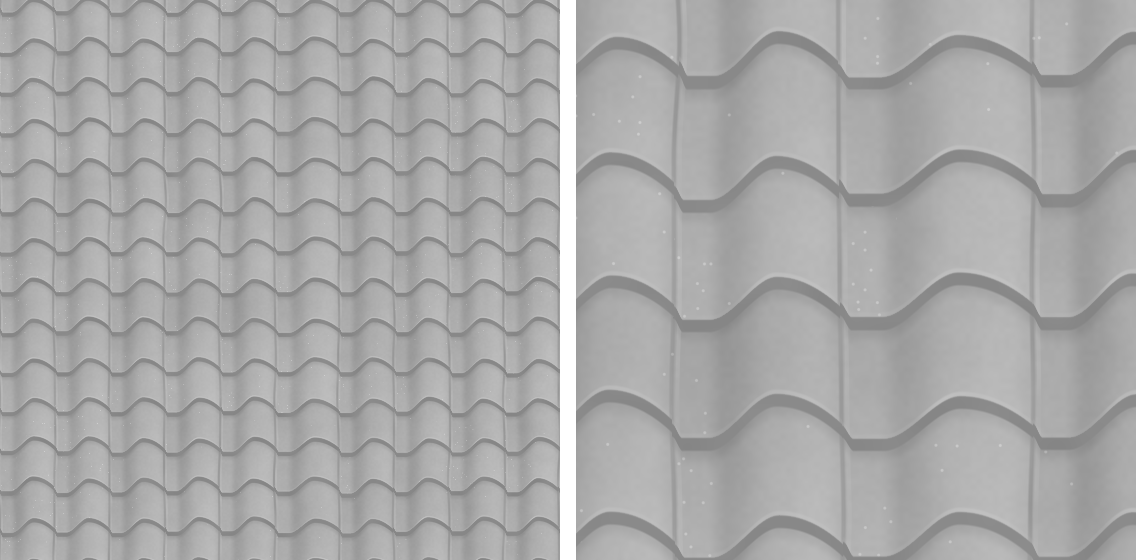
Left: the whole. Right: its middle third, enlarged.
Give the GLSL for this texture, as a WebGL 2 fragment shader.

```glsl
#version 300 es
precision highp float;
// Grey roof of interlocking S-shaped clay tiles, ten rolls across and fourteen courses down.

uniform vec2 u_resolution;
out vec4 outColor;

// Layout, in canvas units
const float COLUMNS = 10.0;
const float ROWS = 14.0;
const float WIDE_START = 0.491;    // left edge of the one wider column
const float WIDE_WIDTH = 0.113;
const float FIRST_LIP = 0.022;     // first pan lip below the top edge
const float ROLL_HEIGHT = 0.026;
const float EDGE_WANDER = 0.005;

// Profile, as fractions of a column
const float PAN_END = 0.22;
const float CREST = 0.62;
const float ROLL_DROP = 0.68;      // part of the height lost before the right edge

// Lip, as fractions of a course
const float LIP_BAND = 0.105;
const float LIP_WANDER = 0.07;

// Tones
const float PAN_TONE = 0.675;
const float SLOPE_TONE = 0.615;
const float CREST_TONE = 0.685;
const float RIGHT_TONE = 0.712;
const float LIP_TONE = 0.535;
const float GAP_TONE = 0.57;
const float GLINT_TONE = 0.77;

float hash(vec2 p) {
    vec3 q = fract(p.xyx * 0.1031);
    q += dot(q, q.yzx + 33.33);
    return fract((q.x + q.y) * q.z);
}

float noise(vec2 p) {
    vec2 i = floor(p), f = fract(p);
    f = f * f * (3.0 - 2.0 * f);
    return mix(mix(hash(i), hash(i + vec2(1, 0)), f.x),
               mix(hash(i + vec2(0, 1)), hash(i + vec2(1, 1)), f.x), f.y);
}

// Column number in x, position across that column in y, column width in z
vec3 findColumn(float x) {
    x = fract(x - WIDE_START);
    if (x < WIDE_WIDTH) return vec3(0.0, x / WIDE_WIDTH, WIDE_WIDTH);
    float pitch = (1.0 - WIDE_WIDTH) / (COLUMNS - 1.0);
    float n = (x - WIDE_WIDTH) / pitch;
    return vec3(1.0 + floor(n), fract(n), pitch);
}

// Height of the tile section: flat pan, S-shaped rise, rounded fall
float profile(float u) {
    float fall = max(u - CREST, 0.0) / (1.0 - CREST);
    float roll = smoothstep(PAN_END, CREST, u) - ROLL_DROP * fall * fall;
    return roll + (1.0 - ROLL_DROP) * (1.0 - smoothstep(0.0, 0.06, u));
}

// Light across the section, coming from the right
float sectionTone(float u) {
    float tone = mix(PAN_TONE, SLOPE_TONE, smoothstep(PAN_END - 0.04, PAN_END + 0.1, u));
    tone = mix(tone, CREST_TONE, smoothstep(PAN_END + 0.1, CREST, u));
    tone = mix(tone, RIGHT_TONE, smoothstep(CREST - 0.05, 0.85, u));
    return tone - 0.025 * smoothstep(0.88, 1.0, u);
}

// Small pale chips scattered on a jittered grid
float chips(vec2 p, float density) {
    vec2 cell = floor(p);
    vec2 centre = 0.3 + 0.4 * vec2(hash(cell + 11.0), hash(cell + 47.0));
    float dot_ = 1.0 - smoothstep(0.1, 0.35, length(fract(p) - centre));
    return dot_ * step(1.0 - density, hash(cell));
}

void main() {
    vec2 p = gl_FragCoord.xy / u_resolution;
    p.y = 1.0 - p.y;
    float pixel = 1.0 / min(u_resolution.x, u_resolution.y);

    // Locate the tile
    float x = p.x + EDGE_WANDER * (noise(p * vec2(COLUMNS, ROWS)) - 0.5);
    vec3 column = findColumn(x);
    float u = column.y;
    float lift = profile(u);
    float s = (p.y - FIRST_LIP + lift * ROLL_HEIGHT) * ROWS;
    s += LIP_WANDER * (noise(vec2(column.x * 17.0, p.y * ROWS)) - 0.5);
    float v = fract(s);
    vec2 tile = vec2(column.x, floor(s) + 1.0);
    float variation = hash(tile + 5.0);

    // Body: section light, course gradient, uneven tone per tile
    float tone = sectionTone(u);
    tone += 0.025 * (v - 0.5) + 0.022 * (variation - 0.5);
    tone += 0.025 * (noise(p * 9.0) - 0.5) + 0.016 * (noise(p * 55.0) - 0.5);
    tone += 0.014 * (noise(p * 300.0) - 0.5);
    tone -= 0.045 * (1.0 - smoothstep(LIP_BAND, LIP_BAND + 0.14, v));

    // Side joint: dark line beside each roll and a pale rim on the pan
    float side = (u < 0.5 ? u : u - 1.0) * column.z;
    float joint = 1.0 - smoothstep(0.0005, 0.0015 + pixel, abs(side));
    tone = mix(tone, GAP_TONE, joint * (0.45 + 0.4 * noise(p * 30.0)));
    float rim = 1.0 - smoothstep(0.0008, 0.001 + pixel, abs(side - 0.0035));
    tone += 0.04 * rim * noise(p * 45.0 + 9.0);

    // Wear: chips gather on some pans and in a few weathered patches
    float pan = 1.0 - smoothstep(PAN_END, PAN_END + 0.1, u);
    float patchWear = smoothstep(0.6, 0.9, noise(p * 6.0 + 3.0));
    float density = 0.004 + 0.04 * pan * step(0.6, variation) + 0.025 * patchWear;
    tone += 0.09 * chips(p * 260.0, density);

    // Lip: bright worn rim above a dark front face
    float q = fract(s + 0.5) - 0.5;
    float soft = max(pixel * ROWS * 0.8, 0.012);
    float glint = smoothstep(-0.05, -0.025, q) * (1.0 - smoothstep(-0.01, 0.015, q));
    float worn = 0.25 + 0.75 * noise(p * 40.0 + 21.0);
    tone = mix(tone, GLINT_TONE, glint * worn * (0.2 + 0.65 * smoothstep(0.3, 0.9, lift)));
    float band = smoothstep(-soft, soft, q) * (1.0 - smoothstep(LIP_BAND - soft, LIP_BAND + soft, q));
    float face = LIP_TONE + 0.03 * (noise(p * 50.0) - 0.5);
    tone = mix(tone, face, band);

    outColor = vec4(vec3(tone), 1.0);
}
```
